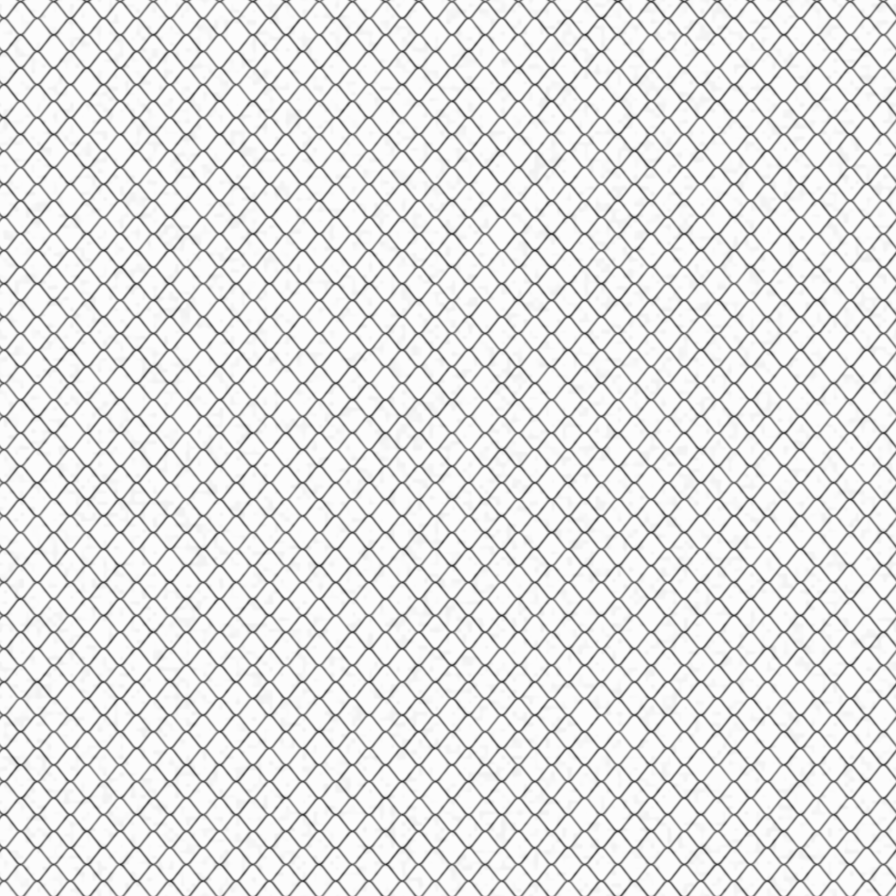
Reproduce this pattern procedurally as a Shadertoy shader.

```glsl
const float REPEATS = 27.0;              // meshes across and down
const vec2  NODE_OFFSET = vec2(0.12, 0.45);
const float WAVE_HEIGHT = 0.25;          // neighbouring wires just touch
const float BEND_SHARPNESS = 0.05;       // 0 = sine, 0.11 = zigzag
const float WIRE_RADIUS = 0.026;         // soft radius, in meshes
const float WIRE_DEPTH = 0.55;
const float NODE_OVERLAP = 0.25;         // extra shade where wires hook
const float WIRE_VARIATION = 0.22;
const float GRAIN_PER_MESH = 6.0;
const float GRAIN_DEPTH = 0.035;
const vec3  PAPER = vec3(0.988);
const float TAU = 6.2831853;

float hash(vec2 p) {
    return fract(sin(dot(p, vec2(12.9898, 78.233))) * 43758.5453);
}

// Value noise that wraps after a whole number of cells
float wrappedNoise(vec2 p, float period) {
    vec2 cell = floor(p);
    vec2 t = fract(p);
    t = t * t * (3.0 - 2.0 * t);
    vec2 a = mod(cell, period);
    vec2 b = mod(cell + 1.0, period);
    return mix(mix(hash(a), hash(vec2(b.x, a.y)), t.x),
               mix(hash(vec2(a.x, b.y)), hash(b), t.x), t.y);
}

// Distance to one wavy horizontal wire; odd rows are shifted half a mesh
float wireDistance(vec2 p, float row) {
    float angle = TAU * (p.x + 0.5 * row);
    float scale = WAVE_HEIGHT / (1.0 + BEND_SHARPNESS);
    float height = scale * (cos(angle) + BEND_SHARPNESS * cos(3.0 * angle));
    float slope = -TAU * scale * (sin(angle) + 3.0 * BEND_SHARPNESS * sin(3.0 * angle));
    return abs(p.y - 0.5 * row + 0.25 - height) / sqrt(1.0 + slope * slope);
}

void mainImage(out vec4 fragColor, in vec2 fragCoord) {
    vec2 mesh = fragCoord / iResolution.xy * REPEATS;
    vec2 p = mesh - NODE_OFFSET;
    float pixel = REPEATS / iResolution.y;

    // Widen thin wires to the pixel size while keeping their total shade
    float radius = length(vec2(WIRE_RADIUS, 0.3 * pixel));
    float depth = WIRE_DEPTH * WIRE_RADIUS / radius;

    // Wires, each strand between two nodes with its own tone
    float firstRow = floor(2.0 * p.y);
    float strongest = 0.0;
    float total = 0.0;
    for (int i = -1; i <= 2; i++) {
        float row = firstRow + float(i);
        float d = wireDistance(p, row) / radius;
        vec2 strand = mod(vec2(floor(2.0 * p.x), row), 2.0 * REPEATS);
        float tone = 1.0 + WIRE_VARIATION * (hash(strand) - 0.5);
        float shade = tone * exp(-0.5 * d * d);
        strongest = max(strongest, shade);
        total += shade;
    }
    float wire = mix(strongest, total, NODE_OVERLAP);

    // Uneven wire tone and faint specks between the wires
    float grain = wrappedNoise(mesh * GRAIN_PER_MESH, REPEATS * GRAIN_PER_MESH);
    wire *= 1.0 + WIRE_VARIATION * (grain - 0.5);
    float specks = GRAIN_DEPTH * smoothstep(0.5, 1.0, grain);

    fragColor = vec4(clamp(PAPER - depth * wire - specks, 0.0, 1.0), 1.0);
}
```
